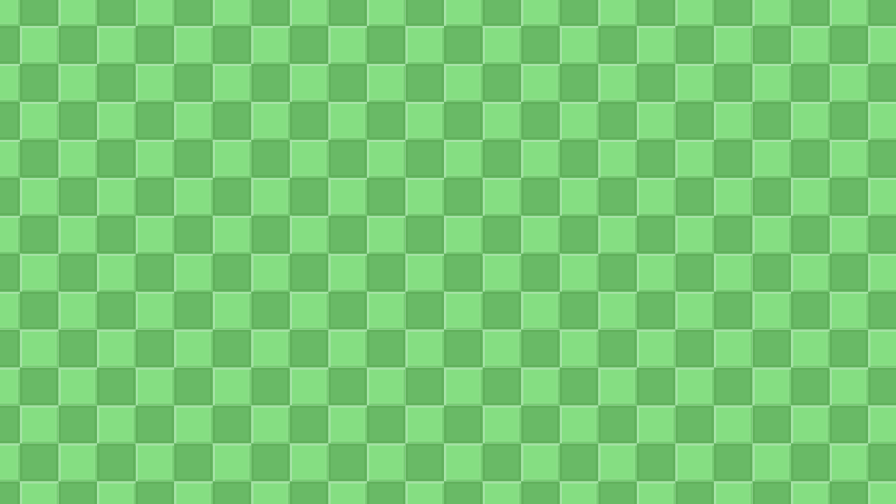
This pattern is drawn by a WebGL 2 fragment shader. Its source:

```glsl
#version 300 es
precision highp float;
// A green checkerboard of raised pale tiles and sunken darker tiles.
// The checks come from the product of two smoothed square waves; the bevels
// are soft bands measured from the four sides of each cell.

uniform vec2 u_resolution;
out vec4 fragColor;

// Smoothed coverage of the strip between two distances from a side.
float band(float d, float near, float far, float soft) {
    return clamp((d - near) / soft + 0.5, 0.0, 1.0)
         * clamp((far - d) / soft + 0.5, 0.0, 1.0);
}

void main() {
    // Cell coordinates, in units of the canvas height
    vec2 cellSize = vec2(0.0765, 0.0753);
    vec2 cell = (gl_FragCoord.xy / u_resolution.y - vec2(0.0394, 0.0451)) / cellSize;
    float pixel = 1.0 / (u_resolution.y * cellSize.y);

    // Signed square waves, positive in even columns and rows
    vec2 wave = 0.5 - abs(fract(cell * 0.5 + 0.25) * 2.0 - 1.0);
    wave = clamp(wave / pixel * 2.0, -1.0, 1.0);
    float raised = 0.5 - 0.5 * wave.x * wave.y;

    // Distances from the lit sides, the shaded sides and the nearest side
    vec2 f = fract(cell);
    float lit = min(f.x, 1.0 - f.y);
    float shaded = min(1.0 - f.x, f.y);
    float nearest = min(lit, shaded);
    float soft = max(pixel, 0.025);

    // Raised tile: pale rim at left and top, dull rim at right and bottom
    vec3 tile = vec3(0.52, 0.87, 0.51);
    tile = mix(tile, vec3(0.58, 0.86, 0.56), 0.5 * band(shaded, 0.05, 0.09, soft));
    tile = mix(tile, vec3(0.47, 0.80, 0.46), band(shaded, -0.05, 0.045, soft));
    tile = mix(tile, vec3(0.65, 0.89, 0.65), band(lit, -0.05, 0.06, soft));

    // Sunken tile: a thin darker groove just inside its sides
    vec3 hollow = vec3(0.41, 0.73, 0.40);
    hollow = mix(hollow, vec3(0.38, 0.69, 0.36), band(nearest, 0.01, 0.065, soft));

    fragColor = vec4(mix(hollow, tile, raised), 1.0);
}
```
